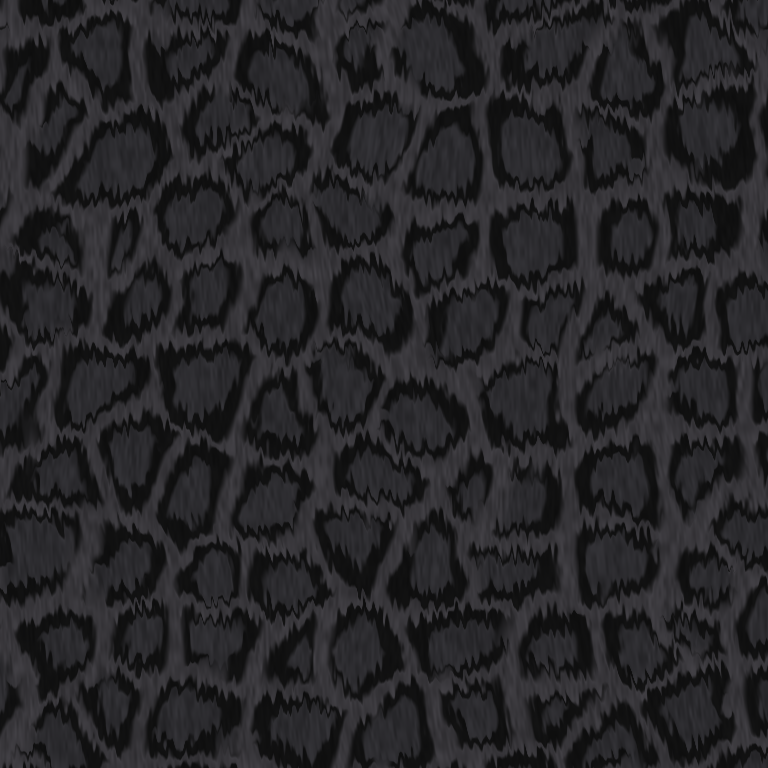
Write a WebGL 1 fragment shader that draws this texture.

```glsl
precision highp float;

uniform vec2 u_resolution;

const vec3 BLACK_FUR = vec3(0.062, 0.062, 0.063);
const vec3 CORE_FUR = vec3(0.170, 0.168, 0.182);
const vec3 GAP_FUR = vec3(0.218, 0.212, 0.228);

float hash1(vec2 p) {
  vec3 q = fract(p.xyx * 0.1031);
  q += dot(q, q.yzx + 33.33);
  return fract((q.x + q.y) * q.z);
}

vec2 hash2(vec2 p) {
  return vec2(hash1(p + 17.3), hash1(p + 71.9));
}

float valueNoise(vec2 p) {
  vec2 cell = floor(p);
  vec2 f = fract(p);
  f = f * f * (3.0 - 2.0 * f);
  float low = mix(hash1(cell), hash1(cell + vec2(1.0, 0.0)), f.x);
  float high = mix(hash1(cell + vec2(0.0, 1.0)), hash1(cell + 1.0), f.x);
  return mix(low, high, f.y);
}

vec2 seedOf(vec2 cell, float jitter) {
  return cell + 0.5 + jitter * (hash2(cell) - 0.5);
}

// x: rounded distance to the cell border, y: distance to the cell seed
vec2 roundedCells(vec2 p, float jitter, float sharpness) {
  vec2 home = floor(p);
  vec2 nearestCell = home;
  vec2 toNearest = vec2(8.0);
  for (int j = -1; j <= 1; j++) {
    for (int i = -1; i <= 1; i++) {
      vec2 cell = home + vec2(float(i), float(j));
      vec2 toSeed = seedOf(cell, jitter) - p;
      if (dot(toSeed, toSeed) < dot(toNearest, toNearest)) {
        toNearest = toSeed;
        nearestCell = cell;
      }
    }
  }
  float sum = 0.0;
  for (int j = -2; j <= 2; j++) {
    for (int i = -2; i <= 2; i++) {
      vec2 toSeed = seedOf(nearestCell + vec2(float(i), float(j)), jitter) - p;
      vec2 between = toSeed - toNearest;
      if (dot(between, between) > 0.0001) {
        float border = dot(0.5 * (toSeed + toNearest), normalize(between));
        sum += exp(-sharpness * border);
      }
    }
  }
  return vec2(-log(sum) / sharpness, length(toNearest));
}

// Long thin hairs that sway gently from side to side
float strands(vec2 uv, vec2 density, float sway) {
  float bend = sway * (valueNoise(uv * 5.0 + 40.0) - 0.5);
  return valueNoise(vec2(uv.x + bend + 0.06 * uv.y, uv.y) * density);
}

vec3 rosettes(vec2 p, float hair) {
  vec2 wobble = vec2(valueNoise(p * 2.3 + 5.0), valueNoise(p * 2.3 + 60.0)) - 0.5;
  vec2 cell = roundedCells(p + 0.24 * wobble, 0.78, 20.0);
  float patchy = valueNoise(p * 1.9 + 23.0);
  float gapWidth = mix(0.045, 0.115, valueNoise(p * 1.3 + 90.0));

  // Ring between the gap and the paler core, opened here and there
  float spot = smoothstep(gapWidth - 0.035, gapWidth + 0.045, cell.x);
  float coreDepth = cell.x - 0.33 * cell.y + 0.10 * (patchy - 0.5);
  float core = smoothstep(0.085, 0.165, coreDepth + 0.03 * (hair - 0.5));
  float opening = smoothstep(0.76, 0.86, valueNoise(p * 2.6 + 130.0));

  vec3 pale = mix(GAP_FUR, CORE_FUR, smoothstep(0.08, 0.24, cell.x));
  float ring = spot * (1.0 - core) * (1.0 - 0.9 * opening);
  return mix(pale, BLACK_FUR, ring);
}

void main() {
  vec2 uv = gl_FragCoord.xy / min(u_resolution.x, u_resolution.y);

  // Hair tips drag the pattern up and down to fray its edges
  float hair = strands(uv, vec2(230.0, 42.0), 0.035);
  float fineHair = strands(uv + 3.7, vec2(330.0, 70.0), 0.035);
  float drag = 0.022 * (hair - 0.5) + 0.010 * (fineHair - 0.5);
  vec3 color = rosettes((uv + vec2(0.15 * drag, drag)) * 9.3, hair);

  // Light and shade along single hairs
  float sheen = 0.28 * (fineHair - 0.5) + 0.20 * (hair - 0.5);
  gl_FragColor = vec4(color * (1.0 + sheen), 1.0);
}
```
